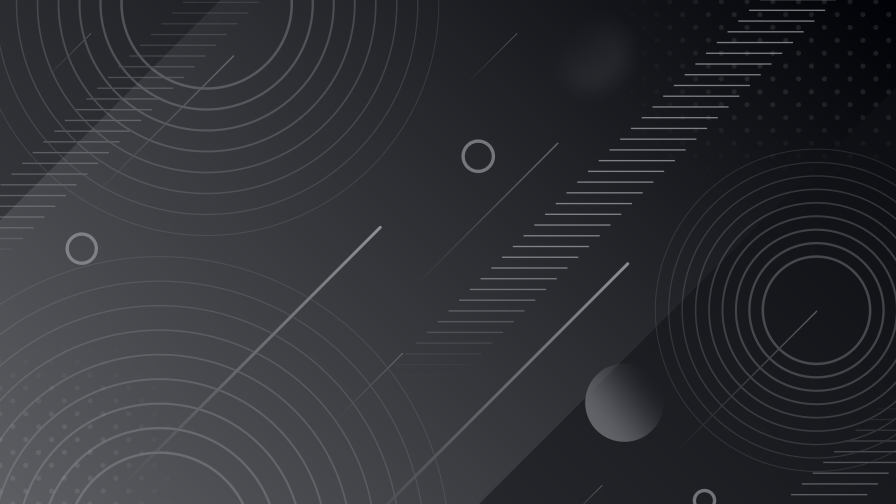
Give the GLSL for this background, as a WebGL 2 fragment shader.

```glsl
#version 300 es
precision highp float;
// Dark diagonal gradient with concentric rings, slanted strokes, hatching and dots.
#define INK vec3(0.62, 0.63, 0.65)
#define HEIGHT 9.0
#define HATCH_STEP 0.1917
#define HATCH_WIDTH 1.36
#define DOT_PITCH 0.46
#define DOT_RADIUS 0.045
uniform vec2 u_resolution;
out vec4 outColor;

float px; // size of one pixel in canvas units

float fill(float d) { return clamp(0.5 - d / px, 0.0, 1.0); }
float stroke(float d, float width) { return fill(abs(d) - 0.5 * width); }
vec3 grey(float v) { return max(vec3(v - 0.009, v - 0.002, v + 0.016), 0.0); }

// Concentric circles, thinner and fainter toward the outside
float rings(vec2 p, float inner, float gap, float count) {
  float r = length(p);
  float i = clamp(round((r - inner) / gap), 0.0, count - 1.0);
  float k = i / (count - 1.0);
  return stroke(r - inner - i * gap, mix(0.045, 0.018, k)) * mix(0.36, 0.17, k);
}

// Horizontal lines whose ends follow a 45 degree band
float hatch(vec2 p, float start, float phase) {
  float y = (fract((p.y - phase) / HATCH_STEP + 0.5) - 0.5) * HATCH_STEP;
  float along = p.x - p.y + y - start;
  return stroke(y, 0.024) * fill(abs(along - 0.5 * HATCH_WIDTH) - 0.5 * HATCH_WIDTH);
}

// Diagonal stroke that fades away from its upper right head
float streak(vec2 p, vec2 head, float len, float width) {
  vec2 q = p - head;
  float along = -(q.x + q.y) * 0.7071;
  float across = (q.x - q.y) * 0.7071;
  float t = clamp(along, 0.0, len);
  float d = length(vec2(along - t, across));
  return fill(d - 0.5 * width) * (1.0 - t / len);
}

// Staggered dot grid
float dots(vec2 p) {
  vec2 cell = fract(vec2(p.x + p.y, p.x - p.y) / DOT_PITCH) - 0.5;
  return fill(length(cell) * DOT_PITCH * 0.7071 - DOT_RADIUS);
}

void main() {
  px = HEIGHT / u_resolution.y;
  vec2 p = gl_FragCoord.xy * px;
  float rise = p.x + p.y;
  float slant = (p.x - p.y) * 0.7071;

  // Base gradient and the two darker corner wedges
  float base = 0.372 - 0.0146 * rise;
  vec3 color = grey(base);
  color = mix(color, grey(base * 0.72), fill(slant + 3.58));
  color = mix(color, grey(0.212 - 0.0068 * rise), fill(6.05 - slant));

  // Dot fields in opposite corners
  float grid = dots(p);
  float upper = smoothstep(10.8, 13.5, p.x) * smoothstep(5.6, 7.5, p.y);
  float lower = (1.0 - smoothstep(1.2, 3.6, p.x)) * (1.0 - smoothstep(1.0, 3.2, p.y));
  color = mix(color, INK, grid * (0.15 * upper + 0.2 * lower));

  // Blurred ball and shaded disc
  float blur = 1.0 - smoothstep(0.35, 0.95, length(p - vec2(10.55, 8.05)));
  color += 0.055 * blur * smoothstep(-1.0, 0.8, p.x - 10.55 - (p.y - 8.05));
  vec2 disc = (p - vec2(11.15, 1.81)) / 0.7;
  float shade = 1.0 - smoothstep(-1.0, 1.0, disc.x * 0.8 + disc.y * 0.6);
  color = mix(color, grey(0.39), fill((length(disc) - 1.0) * 0.7) * shade);

  // Ring groups
  float ink = rings(p - vec2(3.69, 8.94), 1.52, 0.375, 8.0);
  ink = max(ink, rings(p - vec2(2.85, -0.75), 1.667, 0.4375, 9.0));
  ink = max(ink, rings(p - vec2(14.58, 3.46), 0.958, 0.24, 9.0));

  // Hatched bands
  ink = max(ink, hatch(p, 4.56, 4.598) * 0.75 * smoothstep(2.1, 4.6, p.y));
  ink = max(ink, hatch(p, -5.69, 6.083) * 0.4 * smoothstep(4.2, 5.2, p.y)
    * (1.0 - 0.6 * smoothstep(6.5, 9.0, p.y)));
  ink = max(ink, hatch(p, 13.96, 0.167) * 0.5 * (1.0 - smoothstep(0.3, 2.1, p.y)));

  // Streaks: head x, head y, length, width
  vec4 streaks[9] = vec4[9](
    vec4(6.79, 4.94, 6.5, 0.052), vec4(11.21, 4.29, 7.0, 0.052),
    vec4(9.96, 6.44, 3.6, 0.027), vec4(4.17, 8.0, 3.6, 0.025),
    vec4(1.62, 8.4, 1.2, 0.018), vec4(9.23, 8.4, 1.3, 0.018),
    vec4(7.19, 2.69, 1.7, 0.02), vec4(14.58, 3.44, 3.6, 0.025),
    vec4(10.75, 0.33, 0.9, 0.02));
  for (int i = 0; i < 9; i++) {
    vec4 s = streaks[i];
    float strength = mix(0.4, 0.85, smoothstep(0.015, 0.05, s.w));
    ink = max(ink, streak(p, s.xy, s.z, s.w) * strength);
  }

  // Small bold circles: centre, radius
  vec3 hoops[3] = vec3[3](vec3(8.54, 6.21, 0.27), vec3(1.46, 4.56, 0.26), vec3(12.58, 0.06, 0.18));
  for (int i = 0; i < 3; i++) {
    ink = max(ink, stroke(length(p - hoops[i].xy) - hoops[i].z, 0.06) * 0.65);
  }

  outColor = vec4(mix(color, INK, ink), 1.0);
}
```
